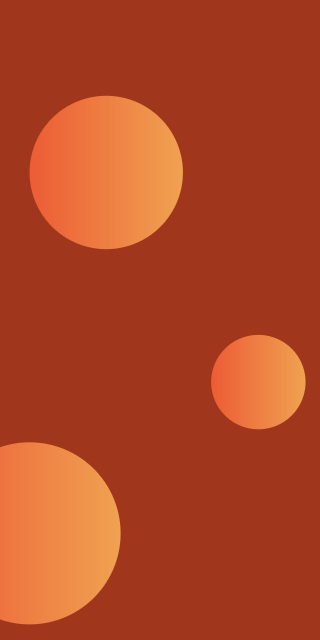
Write a WebGL 2 fragment shader that draws this background.

```glsl
#version 300 es
precision highp float;
// Three discs with a horizontal coral-to-amber gradient on a flat rust ground.

// Discs: centre x, centre y, radius, in units of the canvas width
#define DISC_UPPER vec3(0.332, 1.461, 0.2396)
#define DISC_RIGHT vec3(0.8073, 0.806, 0.1475)
#define DISC_LOWER vec3(0.0924, 0.3333, 0.2845)
#define RUST  vec3(0.626, 0.217, 0.112)
#define CORAL vec3(0.928, 0.360, 0.208)
#define AMBER vec3(0.941, 0.635, 0.318)

uniform vec2 u_resolution;
out vec4 fragColor;

// Lay one gradient disc over the colour below, with a one-pixel soft edge
vec3 paintDisc(vec3 below, vec2 p, vec3 disc, float pixel) {
    vec2 offset = p - disc.xy;
    float edge = length(offset) - disc.z;
    float coverage = clamp(0.5 - edge / pixel, 0.0, 1.0);
    float across = clamp(0.5 + 0.5 * offset.x / disc.z, 0.0, 1.0);
    return mix(below, mix(CORAL, AMBER, across), coverage);
}

void main() {
    float pixel = 1.0 / u_resolution.x;
    vec2 p = gl_FragCoord.xy * pixel;

    vec3 discs[3] = vec3[3](DISC_UPPER, DISC_RIGHT, DISC_LOWER);
    vec3 color = RUST;
    for (int i = 0; i < 3; i++) {
        color = paintDisc(color, p, discs[i], pixel);
    }
    fragColor = vec4(color, 1.0);
}
```
